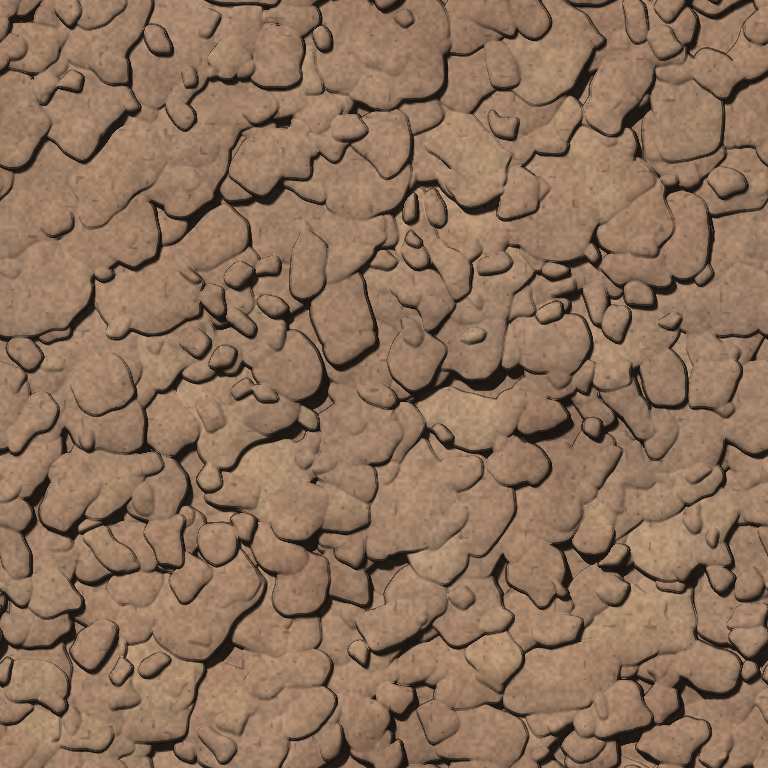
Reproduce this texture procedurally as a Shadertoy shader.

```glsl
// Dry, stony soil: three sizes of tilted, overlapping stones form a height field,
// which is lit from the upper left with soft cast shadows and dark creases.
// All grids and noise wrap after one canvas, so the surface tiles.

const vec3 SOIL = vec3(0.580, 0.466, 0.378);
const vec3 OCHRE = vec3(0.640, 0.535, 0.420);
const vec3 UMBER = vec3(0.515, 0.400, 0.325);
const vec2 LIGHT_DIR = vec2(-0.55, 0.835);
const float LIGHT_SLOPE = 1.15;
const float TILT = 0.12;
const float DARKEST = 0.18;

vec3 hash3(vec2 p, float seed) {
    vec3 q = fract(vec3(p.xyx) * vec3(0.1031, 0.1030, 0.0973) + seed * 0.1371);
    q += dot(q, q.yxz + 33.33);
    return fract((q.xxy + q.yzz) * q.zyx);
}

// Three independent channels of wrapping value noise, each from -1 to 1.
vec3 noise3(vec2 p, float period, float seed) {
    vec2 cell = floor(p * period);
    vec2 f = fract(p * period);
    f = f * f * (3.0 - 2.0 * f);
    vec2 a = mod(cell, period);
    vec2 b = mod(cell + 1.0, period);
    vec3 low = mix(hash3(a, seed), hash3(vec2(b.x, a.y), seed), f.x);
    vec3 high = mix(hash3(vec2(a.x, b.y), seed), hash3(b, seed), f.x);
    return 2.0 * mix(low, high, f.y) - 1.0;
}

// Highest stone of one scattered layer: x = height, y = random tone.
// Each stone sinks toward the light and rises on its shaded side.
vec2 stones(vec2 p, float count, float seed, vec2 radii, float share, vec2 base, float dome) {
    vec2 home = floor(p * count);
    vec2 local = fract(p * count);
    vec2 best = vec2(0.0);
    for (int y = -1; y <= 1; y++) {
        for (int x = -1; x <= 1; x++) {
            vec2 offset = vec2(float(x), float(y));
            vec2 cell = mod(home + offset, count);
            vec3 place = hash3(cell, seed);
            vec3 form = hash3(cell, seed + 3.7);
            if (place.z > share) continue;
            vec2 d = local - offset - mix(vec2(0.2), vec2(0.8), place.xy);
            vec2 axis = normalize(form.xy - 0.5 + 0.001);
            vec2 q = abs(vec2(dot(d, axis), dot(d, vec2(-axis.y, axis.x))));
            float radius = mix(radii.x, radii.y, form.z);
            q /= radius * vec2(1.0, mix(0.62, 1.0, fract(form.x * 7.3)));
            float c = dot(q * q, q);
            if (c >= 1.0) continue;
            float height = base.x + base.y * fract(form.y * 9.1) + dome * sqrt(1.0 - c);
            height -= TILT * dot(d, LIGHT_DIR) / count;
            height *= 1.0 - smoothstep(0.8, 1.0, c);
            if (height > best.x) best = vec2(height, fract(form.z * 5.7));
        }
    }
    return best;
}

vec2 higher(vec2 a, vec2 b) {
    return a.x > b.x ? a : b;
}

// Complete relief: x = height in canvas units, y = tone of the top stone.
vec2 relief(vec2 p) {
    vec3 broad = noise3(p, 16.0, 1.0);
    vec3 fine = noise3(p, 46.0, 2.0);
    vec2 q = p + 0.013 * broad.xy + 0.005 * fine.xy;
    vec2 top = vec2(0.004, 0.4);
    top = higher(top, stones(q, 12.0, 5.0, vec2(0.45, 0.95), 1.0, vec2(0.004, 0.015), 0.010));
    top = higher(top, stones(q, 19.0, 11.0, vec2(0.45, 0.85), 0.75, vec2(0.005, 0.018), 0.009));
    top = higher(top, stones(q, 27.0, 17.0, vec2(0.35, 0.62), 0.25, vec2(0.009, 0.014), 0.011));
    top.x += 0.0016 * broad.z + 0.0009 * fine.z;
    return top;
}

// Soft shadow, 0 in the open and 1 behind a higher stone.
float castShadow(vec2 p, float height) {
    float cover = -1.0;
    for (int i = 1; i <= 8; i++) {
        float reach = 0.0021 * float(i);
        float rise = relief(p + LIGHT_DIR * reach).x - height;
        cover = max(cover, rise - LIGHT_SLOPE * reach);
    }
    return smoothstep(-0.0015, 0.0045, cover);
}

vec3 soilColour(vec2 p, float tone) {
    vec3 patches = noise3(p, 7.0, 23.0) + 0.6 * noise3(p, 19.0, 29.0);
    vec3 colour = mix(SOIL, OCHRE, 0.6 * smoothstep(0.6, 1.0, tone));
    colour = mix(colour, UMBER, 0.55 * smoothstep(0.0, 1.1, patches.x));
    colour *= 1.0 + 0.05 * patches.y + vec3(0.008, 0.0, -0.012) * patches.z;
    float grain = 0.085 * noise3(p, 230.0, 31.0).x + 0.045 * noise3(p, 120.0, 37.0).y;
    float speck = smoothstep(0.72, 0.95, noise3(p, 130.0, 41.0).z);
    return colour * (1.0 + grain - 0.18 * speck);
}

void mainImage(out vec4 fragColor, in vec2 fragCoord) {
    vec2 p = fragCoord / iResolution.xy;
    vec2 e = vec2(0.0022, 0.0);
    vec2 here = relief(p);
    float right = relief(p + e.xy).x;
    float left = relief(p - e.xy).x;
    float up = relief(p + e.yx).x;
    float down = relief(p - e.yx).x;

    // Direct light, scaled to about one on level ground.
    vec3 normal = normalize(vec3(vec2(left - right, down - up) / (2.0 * e.x), 1.0));
    float direct = dot(normal, vec3(LIGHT_DIR, LIGHT_SLOPE)) / LIGHT_SLOPE;
    float light = 0.34 + 0.7 * clamp(direct, 0.0, 1.13);

    // Creases and cast shadows.
    float hollow = right + left + up + down - 4.0 * here.x;
    light *= 1.0 - 0.5 * smoothstep(0.002, 0.013, hollow);
    light *= mix(1.0, 0.2, castShadow(p, here.x));

    fragColor = vec4(soilColour(p, here.y) * max(light, DARKEST), 1.0);
}
```
